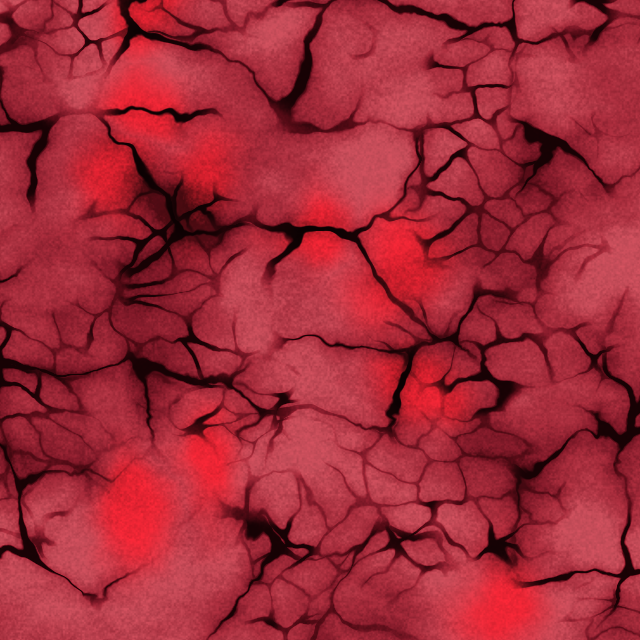
This texture is drawn by a Shadertoy shader. Its source:

```glsl
// Crimson marbled tissue: soft pink lobes, black branching veins and red glows.

vec2 hash2(vec2 p) {
    vec3 q = fract(p.xyx * vec3(0.1031, 0.1030, 0.0973));
    q += dot(q, q.yzx + 33.33);
    return fract((q.xx + q.yz) * q.zy);
}

float noise(vec2 p) {
    vec2 cell = floor(p), f = fract(p);
    f = f * f * f * (f * (f * 6.0 - 15.0) + 10.0);
    float low = mix(hash2(cell).x, hash2(cell + vec2(1, 0)).x, f.x);
    float high = mix(hash2(cell + vec2(0, 1)).x, hash2(cell + vec2(1, 1)).x, f.x);
    return mix(low, high, f.y);
}

float fbm(vec2 p) {
    float sum = 0.0, weight = 0.533;
    for (int i = 0; i < 4; i++) {
        sum += weight * noise(p);
        p = mat2(1.6, 1.2, -1.2, 1.6) * p + 17.3;
        weight *= 0.5;
    }
    return sum;
}

vec2 warp(vec2 p, float scale, float amount) {
    return p + amount * (vec2(fbm(p * scale + 3.7), fbm(p * scale + 41.2)) - 0.5);
}

// Distance to the border of scattered cells, in cell units; corners are
// rounded by a soft minimum, which leaves dark wedges where cells meet.
float cellBorder(vec2 p, float sharpness) {
    vec2 cell = floor(p), f = fract(p);
    vec2 nearest = vec2(0.0), nearestCell = vec2(0.0);
    float best = 9.0;
    for (int y = -1; y <= 1; y++)
    for (int x = -1; x <= 1; x++) {
        vec2 offset = vec2(x, y);
        vec2 r = offset + hash2(cell + offset) - f;
        if (dot(r, r) < best) {
            best = dot(r, r);
            nearest = r;
            nearestCell = offset;
        }
    }
    float sum = 0.0;
    for (int y = -2; y <= 2; y++)
    for (int x = -2; x <= 2; x++) {
        vec2 offset = nearestCell + vec2(x, y);
        vec2 r = offset + hash2(cell + offset) - f;
        vec2 gap = r - nearest;
        if (dot(gap, gap) > 0.00001)
            sum += exp(-sharpness * dot(0.5 * (nearest + r), normalize(gap)));
    }
    return max(-log(sum) / sharpness, 0.0);
}

// Soft spots scattered over the canvas, one per loop step.
float glowSpots(vec2 p) {
    float glow = 0.0;
    for (int i = 0; i < 12; i++) {
        vec2 seed = vec2(float(i) * 7.0 + 2.0, 19.0);
        vec2 size = mix(vec2(0.045), vec2(0.08, 0.10), hash2(seed + 50.0));
        vec2 d = (p - hash2(seed)) / size;
        glow = max(glow, exp(-dot(d, d)));
    }
    return glow;
}

vec3 tissueColor(float tone) {
    vec3 color = vec3(0.09, 0.008, 0.016);
    color = mix(color, vec3(0.32, 0.04, 0.08), smoothstep(0.02, 0.22, tone));
    color = mix(color, vec3(0.51, 0.10, 0.16), smoothstep(0.20, 0.44, tone));
    color = mix(color, vec3(0.65, 0.17, 0.23), smoothstep(0.40, 0.66, tone));
    color = mix(color, vec3(0.78, 0.30, 0.35), smoothstep(0.60, 0.95, tone));
    return color;
}

void mainImage(out vec4 fragColor, in vec2 fragCoord) {
    vec2 uv = fragCoord / iResolution.xy;
    vec2 broad = warp(uv, 6.0, 0.10);
    vec2 p = warp(broad, 17.0, 0.038);

    // Large lobes, and clusters of small ones between them
    float lobe = cellBorder(p * vec2(5.0, 6.5), 28.0) / 5.7;
    float pebble = cellBorder(warp(broad, 24.0, 0.018) * vec2(14.0, 19.0) + 8.0, 18.0) / 16.0;
    float cluster = smoothstep(0.50, 0.64, fbm(uv * vec2(4.0, 5.0) + 11.0));

    // Veins swell, thin out and fade along their length
    float swell = smoothstep(0.4, 0.85, noise(uv * 13.0 + 5.0));
    float strength = smoothstep(0.25, 0.7, noise(uv * 8.0 + 29.0));
    float width = 0.0038 * swell;
    float vein = strength * (1.0 - smoothstep(width, width + 0.0045, lobe));
    float thinWidth = 0.002 * swell;
    float thinVein = cluster * mix(0.4, 1.0, swell)
        * (1.0 - smoothstep(thinWidth, thinWidth + 0.0035, pebble));

    // Shading of the lobes, with cloudy streaks and fine grain
    float grain = noise(uv * 370.0) + noise(uv * 230.0 + 7.0) - 1.0;
    float tone = 0.85 + 0.72 * (fbm(uv * vec2(5.0, 7.0) + 63.0) - 0.5);
    tone -= 0.38 * mix(0.3, 1.0, strength) * exp(-lobe / 0.026);
    tone -= cluster * (0.11 + 0.15 * exp(-pebble / 0.009));
    tone += 0.04 * (noise(uv * vec2(40.0, 150.0)) - 0.5) + 0.06 * grain;
    tone = max(tone, 0.25) * (1.0 - 0.93 * max(vein, thinVein));

    // Red light glowing through the tissue
    vec3 color = tissueColor(tone);
    vec3 redLight = vec3(0.95, 0.13, 0.19) * smoothstep(-0.08, 0.88, tone);
    float glow = glowSpots(warp(uv, 7.0, 0.10));
    color = mix(color, redLight, 0.9 * smoothstep(0.0, 0.95, glow));

    fragColor = vec4(color * (1.0 + 0.075 * grain), 1.0);
}
```
